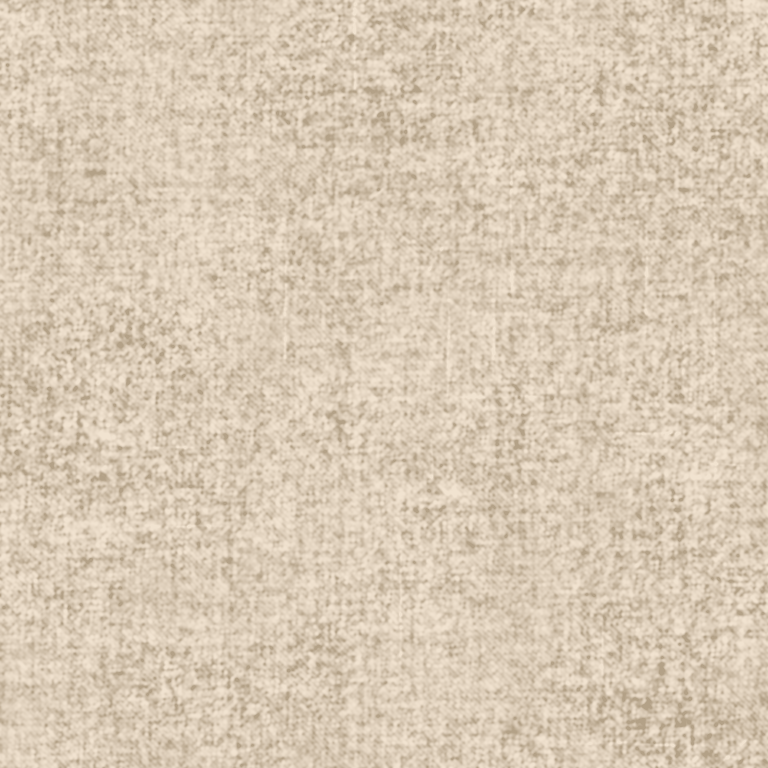
Give the GLSL for this texture, as a Shadertoy shader.

```glsl
const vec3 LINEN = vec3(0.852, 0.791, 0.711);      // mean cloth colour
const vec3 TONE_STEP = vec3(0.047, 0.049, 0.052);  // colour change per unit of tone
const vec3 DARK_TINT = vec3(0.0, 0.001, 0.005);    // extra warmth of dark fibres
const float GRAIN_SCALE = 250.0;                   // grains across the canvas
const float THREAD_SCALE = 235.0;                  // threads across the canvas
const float TWILL_SCALE = 125.0;                   // diagonal ribs across the canvas
const float GRAIN = 1.55;
const float THREAD = 1.08;
const float STREAK = 0.58;
const float BLOTCH = 0.66;
const float TWILL = 0.24;
const float SKEW = 0.12;                           // lengthens the dark tail
const int SCRATCHES = 26;
const float SCRATCH_WIDTH = 0.0019;
const float SCRATCH_TONE = 1.5;

float hash(vec2 cell, uint seed) {
    uvec2 q = uvec2(ivec2(cell) + 4096);
    uint h = q.x * 1597334677u ^ q.y * 3812015801u ^ seed * 2654435769u;
    h = (h ^ (h >> 16)) * 2246822519u;
    h = (h ^ (h >> 13)) * 3266489917u;
    h ^= h >> 16;
    return float(h >> 8) / 16777216.0;
}

// Value noise from -1 to 1
float noise(vec2 p, uint seed) {
    vec2 i = floor(p);
    vec2 f = fract(p);
    f = f * f * (3.0 - 2.0 * f);
    float low = mix(hash(i, seed), hash(i + vec2(1, 0), seed), f.x);
    float high = mix(hash(i + vec2(0, 1), seed), hash(i + vec2(1, 1), seed), f.x);
    return 2.0 * mix(low, high, f.y) - 1.0;
}

float fbm(vec2 p, uint seed) {
    float sum = 0.0;
    float amp = 0.5;
    for (uint k = 0u; k < 4u; k++) {
        sum += amp * noise(p, seed + k);
        p = mat2(1.6, 1.2, -1.2, 1.6) * p + 7.3;
        amp *= 0.6;
    }
    return sum;
}

// Short crossing threads, diagonal ribs and loose slanted grain
float weave(vec2 p) {
    float patchiness = 1.0 + 0.3 * noise(p * 9.0, 11u);
    float weft = noise(p * THREAD_SCALE * vec2(0.38, 1.0), 21u);
    float warp = noise(p * THREAD_SCALE * vec2(1.0, 0.38), 22u);
    vec2 slanted = mat2(0.7071, -0.7071, 0.7071, 0.7071) * p;
    float grain = noise(slanted * GRAIN_SCALE * vec2(0.8, 1.0), 23u);
    float ribs = sin(6.2832 * TWILL_SCALE * (p.x + p.y) + 2.0 * noise(p * 30.0, 24u));
    ribs *= 1.0 + 0.6 * noise(p * 25.0, 25u);
    return patchiness * (THREAD * (weft + warp) + GRAIN * grain) + TWILL * ribs;
}

// Long uneven threads running both ways
float streaks(vec2 p) {
    float across = noise(p * vec2(7.0, 210.0), 31u) + 0.35 * noise(p * vec2(4.0, 60.0), 32u);
    float along = noise(p * vec2(210.0, 6.0), 33u) + 0.4 * noise(p * vec2(50.0, 3.0), 34u);
    return STREAK * (across + along);
}

// Worn pale lines, mostly along the threads, with a few dark ones
float scratches(vec2 p) {
    float sum = 0.0;
    for (int k = 0; k < SCRATCHES; k++) {
        vec2 id = vec2(k, 0);
        vec2 centre = vec2(sqrt(hash(id, 41u)), hash(id, 42u));
        float angle = (k % 2 == 0) ? 1.5708 : 0.0;
        if (k % 9 == 4) angle = 0.6 + 0.5 * hash(id, 43u);
        angle += 0.03 * (hash(id, 44u) - 0.5);
        float halfLength = mix(0.03, 0.16, pow(hash(id, 45u), 2.0));

        vec2 d = p - centre;
        vec2 axis = vec2(cos(angle), sin(angle));
        float u = dot(d, axis);
        float v = dot(d, vec2(-axis.y, axis.x)) + 0.001 * noise(vec2(u * 40.0, k), 46u);
        float line = exp(-v * v / (SCRATCH_WIDTH * SCRATCH_WIDTH));
        float ends = 1.0 - smoothstep(0.5 * halfLength, halfLength, abs(u));
        float broken = smoothstep(-0.5, 0.5, noise(vec2(u * 110.0, k), 47u));
        float tone = (k % 6 == 5) ? -0.8 : 1.0;
        sum += tone * line * ends * mix(0.35, 1.0, broken);
    }
    return SCRATCH_TONE * sum;
}

void mainImage(out vec4 fragColor, in vec2 fragCoord) {
    vec2 p = fragCoord / iResolution.y;

    float blotches = BLOTCH * (fbm(p * 4.5, 51u) + 0.5 * fbm(p * vec2(14.0, 20.0), 61u));
    float tone = weave(p) + streaks(p) + blotches;
    tone -= SKEW * (tone * tone - 1.0);
    tone = clamp(tone + scratches(p), -3.2, 2.0);

    vec3 cloth = LINEN + TONE_STEP * tone - DARK_TINT * max(-tone, 0.0);
    fragColor = vec4(cloth, 1.0);
}
```
